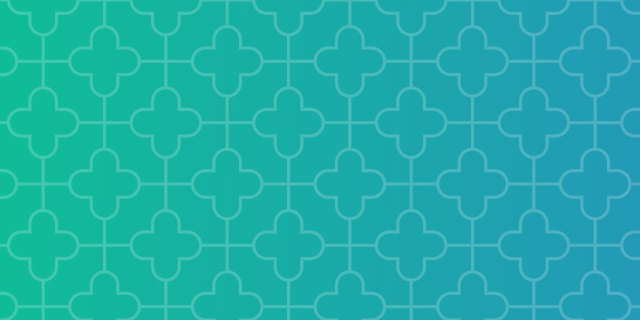
Give the GLSL for this pattern, as a WebGL 2 fragment shader.

```glsl
#version 300 es
precision highp float;
// Outlined four-lobed crosses on a checkerboard lattice, joined by straight
// lines, in translucent white over a green to blue gradient.
// Each cross is the union of two capsules, repeated with mod.

uniform vec2 u_resolution;
out vec4 outColor;

// Lengths in canvas heights
const float CELL = 0.19165;              // spacing of lattice lines
const vec2 ORIGIN = vec2(0.135, 1.0);    // one cross centre, on the top edge

// Lengths in cells
const float ARM_LENGTH = 0.3505;         // centre to lobe centre
const float ARM_RADIUS = 0.2174;
const float STROKE_HALF = 0.0255;

const vec3 GREEN = vec3(0.062, 0.737, 0.594);
const vec3 BLUE = vec3(0.136, 0.604, 0.716);
const float GRADIENT_TILT = 0.04;        // extra blue towards the bottom
const float STROKE_ALPHA = 0.2;

float horizontalCapsule(vec2 p) {
    p.x -= clamp(p.x, -ARM_LENGTH, ARM_LENGTH);
    return length(p) - ARM_RADIUS;
}

float cross4(vec2 p) {
    return min(horizontalCapsule(p), horizontalCapsule(p.yx));
}

void main() {
    vec2 uv = gl_FragCoord.xy / u_resolution;
    vec2 q = (gl_FragCoord.xy / u_resolution.y - ORIGIN) / CELL;
    float pixel = 1.0 / (u_resolution.y * CELL);

    // Crosses on the even sites of the lattice
    float evenRows = cross4(mod(q + 1.0, 2.0) - 1.0);
    float oddRows = cross4(mod(q, 2.0) - 1.0);
    float shape = min(evenRows, oddRows);

    // Lattice lines, kept outside the crosses
    vec2 toLine = abs(fract(q + 0.5) - 0.5);
    float links = max(min(toLine.x, toLine.y) - STROKE_HALF, -shape);
    float stroke = min(abs(shape) - STROKE_HALF, links);
    float coverage = clamp(0.5 - stroke / pixel, 0.0, 1.0);

    // Gradient with the strokes blended over it
    float t = clamp(uv.x + GRADIENT_TILT * (0.5 - uv.y), 0.0, 1.0);
    vec3 color = mix(GREEN, BLUE, t);
    color = mix(color, vec3(1.0), STROKE_ALPHA * coverage);
    outColor = vec4(color, 1.0);
}
```
